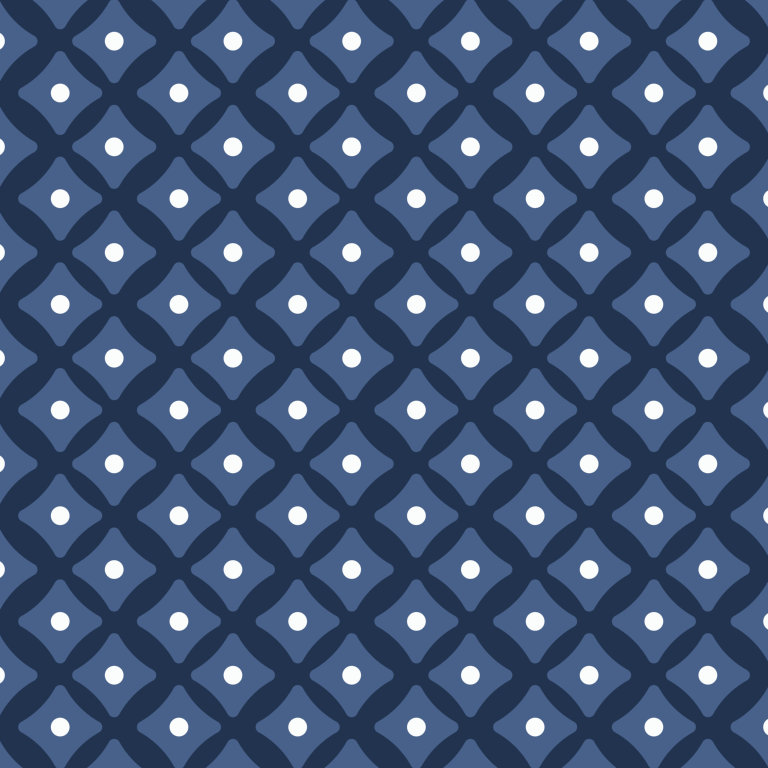
This pattern is drawn by a Shadertoy shader. Its source:

```glsl
const vec3 NAVY = vec3(0.13, 0.20, 0.31);
const vec3 BLUE = vec3(0.28, 0.38, 0.54);
const vec3 WHITE = vec3(0.985, 0.99, 0.99);

// Lattice, in canvas units
const vec2 PERIOD = vec2(0.1546, 0.1376);
const vec2 FIRST_CENTER = vec2(0.1487, 0.9464);
const vec2 SECOND_CENTER = vec2(0.0784, 0.8789);

// Diamond and dot, in canvas units
const float TIP_REACH = 0.0469;   // center to tip before rounding
const float SIDE_DIP = 0.0046;    // inward bow of each side
const float ROUNDING = 0.0078;
const float DOT_RADIUS = 0.0122;
const float EDGE_PIXELS = 1.5;

// Offset from the nearest lattice point
vec2 wrapCell(vec2 p, vec2 center) {
    return (fract((p - center) / PERIOD + 0.5) - 0.5) * PERIOD;
}

// Signed distance to a rounded diamond with concave circular sides
float concaveDiamond(vec2 p) {
    p = abs(p);
    float halfSide = TIP_REACH * sqrt(0.5);
    float along = abs(p.x - p.y) * sqrt(0.5);
    float across = (p.x + p.y) * sqrt(0.5) - halfSide;
    float radius = (halfSide * halfSide + SIDE_DIP * SIDE_DIP) / (2.0 * SIDE_DIP);
    float centerHeight = radius - SIDE_DIP;

    bool beyondTip = along * centerHeight > halfSide * (centerHeight - across);
    float toTip = length(vec2(along - halfSide, across));
    float toArc = radius - length(vec2(along, across - centerHeight));
    return (beyondTip ? toTip : toArc) - ROUNDING;
}

float coverage(float dist, float edge) {
    return 1.0 - smoothstep(-edge, edge, dist);
}

void mainImage(out vec4 fragColor, in vec2 fragCoord) {
    vec2 uv = fragCoord / iResolution.y;
    float edge = 0.5 * EDGE_PIXELS / iResolution.y;

    // Two interleaved lattices
    vec2 a = wrapCell(uv, FIRST_CENTER);
    vec2 b = wrapCell(uv, SECOND_CENTER);
    float diamond = min(concaveDiamond(a), concaveDiamond(b));
    float dotDist = min(length(a), length(b)) - DOT_RADIUS;

    vec3 color = mix(NAVY, BLUE, coverage(diamond, edge));
    color = mix(color, WHITE, coverage(dotDist, edge));
    fragColor = vec4(color, 1.0);
}
```
